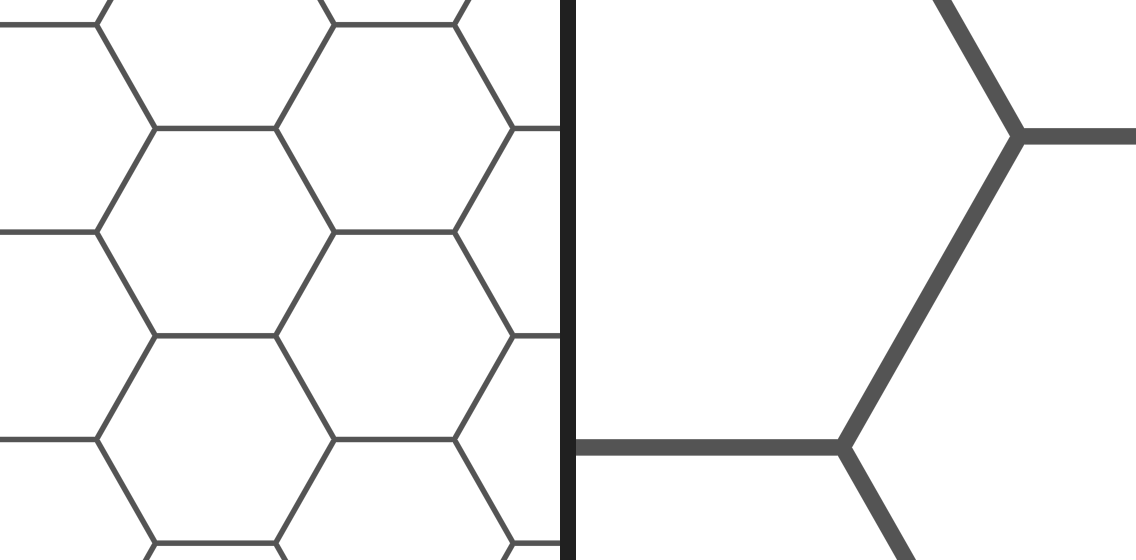
Left, the full canvas; right, a detail of the centre.
Write a three.js fragment shader that draws this pattern.

```glsl
varying vec2 vUv;

const vec3 PAPER = vec3(1.0);
const vec3 INK = vec3(0.33);
const vec2 PERIOD = vec2(0.6389, 0.3703);  // one hexagon plus one flat link
const vec2 CENTRE = vec2(0.3848, 0.5855);  // centre of one hexagon
const float HALF_FLAT = 0.1072;            // half of the flat top edge
const float CORNER = 0.2125;               // centre to side corner
const float LINE_WIDTH = 0.0098;

float segmentDistance(vec2 p, vec2 a, vec2 b) {
  vec2 ab = b - a;
  float t = clamp(dot(p - a, ab) / dot(ab, ab), 0.0, 1.0);
  return length(p - a - ab * t);
}

// Mirror every cell onto its upper right quadrant
vec2 foldCell(vec2 p, vec2 period) {
  return abs(p - period * floor(p / period + 0.5));
}

// Distance to the top edge, the slanted edge and the link to the next hexagon
float honeycombDistance(vec2 p, vec2 period, float halfFlat, float corner) {
  vec2 q = foldCell(p, period);
  vec2 halfCell = 0.5 * period;
  vec2 topCorner = vec2(halfFlat, halfCell.y);
  vec2 sideCorner = vec2(corner, 0.0);
  float top = segmentDistance(q, vec2(0.0, halfCell.y), topCorner);
  float slant = segmentDistance(q, topCorner, sideCorner);
  float link = segmentDistance(q, sideCorner, vec2(halfCell.x, 0.0));
  return min(top, min(slant, link));
}

float lineMask(float dist, float width, float blur) {
  return 1.0 - smoothstep(-blur, blur, dist - 0.5 * width);
}

void main() {
  float blur = 0.7 * max(fwidth(vUv.x), fwidth(vUv.y));
  float dist = honeycombDistance(vUv - CENTRE, PERIOD, HALF_FLAT, CORNER);
  gl_FragColor = vec4(mix(PAPER, INK, lineMask(dist, LINE_WIDTH, blur)), 1.0);
}
```
